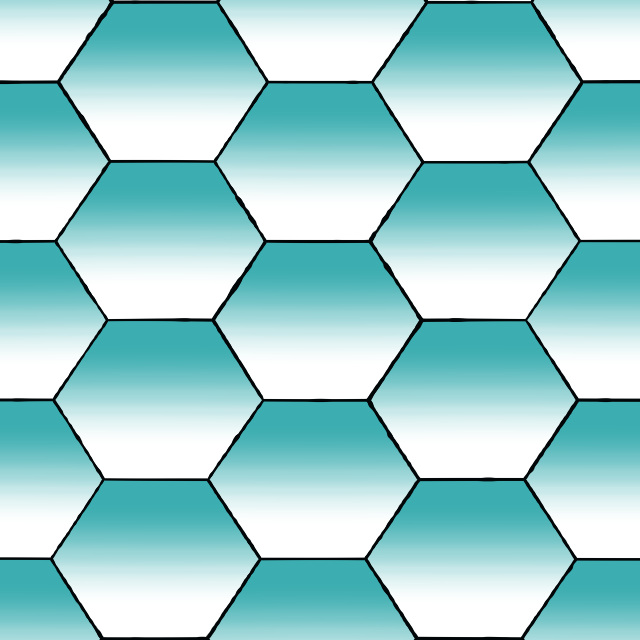
Give the GLSL for this pattern, as a WebGL 2 fragment shader.

```glsl
#version 300 es
precision highp float;

uniform vec2 u_resolution;
out vec4 fragColor;

// Cell geometry, in canvas units
const float CELL_HEIGHT = 0.2483;
const float FLAT_HALF = 0.0820;
const float OUTER_HALF = 0.1641;
const float COLUMN_PITCH = FLAT_HALF + OUTER_HALF;
const vec2 FIRST_CENTER = vec2(0.2487, 0.1268);

// Hand-drawn irregularity
const float LEAN = 0.013;
const float WARP_SCALE = 4.0;
const float WARP_AMOUNT = 0.006;
const float TOOTH_SCALE = 170.0;
const float TOOTH_AMOUNT = 0.0012;
const float BUMP_SCALE = 38.0;
const float BUMP_AMOUNT = 0.0016;

// Ink half widths
const float FLAT_INK = 0.0021;
const float SLANT_INK = 0.0022;

// Fill gradient, measured from the top of a cell
const float FADE_START = 0.14;
const float FADE_END = 0.80;
const float BAND_COUNT = 36.0;
const float BAND_AMOUNT = 0.05;

const vec3 TEAL = vec3(0.235, 0.680, 0.692);
const vec3 WHITE = vec3(1.0);
const vec3 INK = vec3(0.005, 0.025, 0.030);

float hash(vec2 p) {
    vec3 q = fract(vec3(p.xyx) * 0.1031);
    q += dot(q, q.yzx + 33.33);
    return fract((q.x + q.y) * q.z);
}

float valueNoise(vec2 p) {
    vec2 i = floor(p);
    vec2 f = fract(p);
    f = f * f * (3.0 - 2.0 * f);
    float low = mix(hash(i), hash(i + vec2(1, 0)), f.x);
    float high = mix(hash(i + vec2(0, 1)), hash(i + vec2(1, 1)), f.x);
    return mix(low, high, f.y);
}

// Offset from the nearest center of one rectangular sublattice
vec2 latticeOffset(vec2 p) {
    vec2 period = vec2(2.0 * COLUMN_PITCH, CELL_HEIGHT);
    return p - period * floor(p / period + 0.5);
}

// Inner distances to the flat edges (x) and the slanted edges (y)
vec2 edgeDistances(vec2 offset) {
    vec2 slantNormal = normalize(vec2(0.5 * CELL_HEIGHT, OUTER_HALF - FLAT_HALF));
    return vec2(0.5 * CELL_HEIGHT - abs(offset.y),
                slantNormal.x * OUTER_HALF - dot(slantNormal, abs(offset)));
}

float stroke(float dist, float halfWidth, float pixel) {
    return 1.0 - smoothstep(halfWidth - 0.6 * pixel, halfWidth + 0.6 * pixel, dist);
}

void main() {
    vec2 uv = gl_FragCoord.xy / u_resolution;
    float pixel = 1.0 / min(u_resolution.x, u_resolution.y);

    // Lean and gently bend the grid
    vec2 warp = vec2(valueNoise(uv * WARP_SCALE + 7.0),
                     valueNoise(uv * WARP_SCALE + 31.0)) - 0.5;
    vec2 p = uv - FIRST_CENTER + WARP_AMOUNT * warp * vec2(1.0, 0.5);
    p.x -= LEAN * (uv.y - 0.5);

    // Choose the hexagon containing this point
    vec2 offset = latticeOffset(p);
    vec2 edges = edgeDistances(offset);
    vec2 otherOffset = latticeOffset(p - vec2(COLUMN_PITCH, 0.5 * CELL_HEIGHT));
    vec2 otherEdges = edgeDistances(otherOffset);
    if (min(otherEdges.x, otherEdges.y) > min(edges.x, edges.y)) {
        offset = otherOffset;
        edges = otherEdges;
    }

    // Vertical fade with faint banding
    float depth = 0.5 - offset.y / CELL_HEIGHT;
    float band = valueNoise(vec2(depth * BAND_COUNT, 3.5)) - 0.5;
    float fade = smoothstep(FADE_START, FADE_END, depth);
    fade = clamp(fade + BAND_AMOUNT * band * 4.0 * fade * (1.0 - fade), 0.0, 1.0);
    vec3 color = mix(TEAL, WHITE, fade);

    // Uneven ink: swelling strokes, sparse bumps and toothed slants
    float swell = mix(0.8, 1.25, valueNoise(uv * 6.0 + 53.0));
    float bump = BUMP_AMOUNT * smoothstep(0.72, 0.95, valueNoise(uv * BUMP_SCALE));
    float tooth = TOOTH_AMOUNT * (valueNoise(uv * TOOTH_SCALE) - 0.4);
    float ink = max(stroke(edges.x, FLAT_INK * swell + 0.4 * bump, pixel),
                    stroke(edges.y, SLANT_INK * swell + bump + tooth, pixel));

    fragColor = vec4(mix(color, INK, ink), 1.0);
}
```
